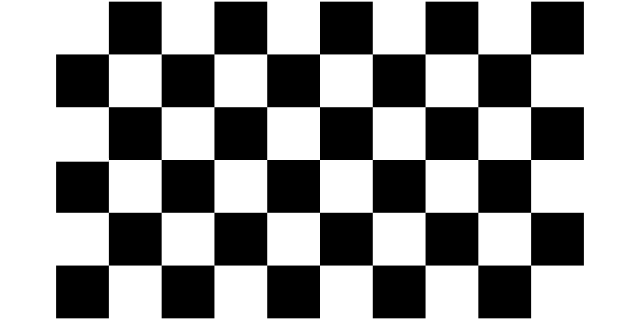
This pattern is drawn by a WebGL 1 fragment shader. Its source:

```glsl
precision highp float;

// A black and white checkerboard of 10 by 6 squares, centred on white.
// Each axis gives a smoothed square wave of +1 and -1; their product is the
// checker, which is then cut to the board. One square has a trimmed top.

uniform vec2 u_resolution;

// Square wave that flips at each whole number, smoothed over one pixel.
float flipWave(float x, float pixel) {
  float line = floor(x + 0.5);
  float parity = 1.0 - 2.0 * mod(line, 2.0);
  return parity * clamp((x - line) / (0.5 * pixel), -1.0, 1.0);
}

// Share of a pixel covered by a centred box.
float boxCoverage(vec2 p, vec2 halfSize, float pixel) {
  vec2 cover = clamp((halfSize - abs(p)) / pixel + 0.5, 0.0, 1.0);
  return cover.x * cover.y;
}

void main() {
  vec2 board = vec2(10.0, 6.0);

  // One unit is one square; the board leaves a thin margin above and below.
  float pixel = 6.063 / u_resolution.y;
  vec2 p = (gl_FragCoord.xy - 0.5 * u_resolution) * pixel;
  vec2 grid = p + 0.5 * board;

  // Clamping keeps the outer squares from flipping at the board's rim.
  vec2 inner = clamp(grid, vec2(0.5), board - 0.5);
  float checker = 0.5 + 0.5 * flipWave(inner.x, pixel) * flipWave(inner.y, pixel);
  float ink = checker * boxCoverage(p, 0.5 * board, pixel);

  // Trimmed top of the third square up in the first column.
  ink *= 1.0 - boxCoverage(grid - vec2(0.4, 3.0), vec2(0.6, 0.032), pixel);

  gl_FragColor = vec4(vec3(1.0 - ink), 1.0);
}
```
